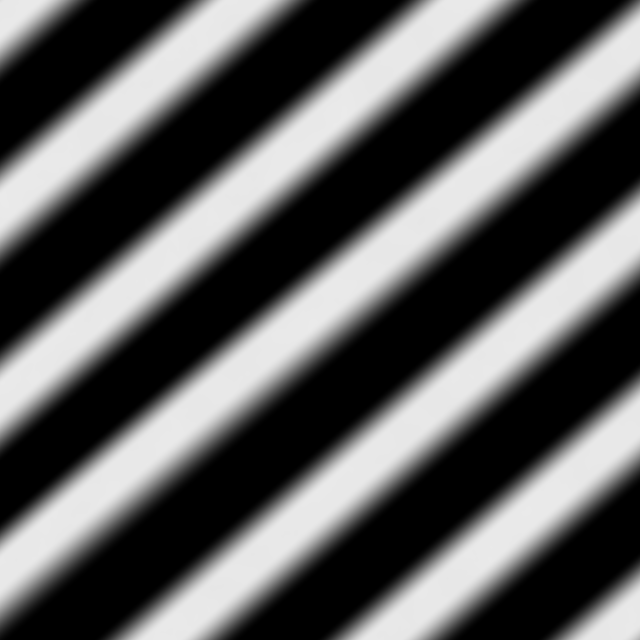
A Shadertoy shader for this pattern:

```glsl
// Soft pale diagonal stripes on black, with one gently bent stripe

// Stripe profile across one period: t is in -0.5..0.5, with a longer fade below
float stripeProfile(float t) {
    return smoothstep(-0.325, -0.095, t) * (1.0 - smoothstep(0.055, 0.335, t));
}

// Faint cloudy shading from layered sines, about -1..1
float mottle(vec2 p) {
    float sum = 0.0, amp = 0.5;
    for (int i = 0; i < 4; i++) {
        sum += amp * sin(p.x + 1.7 * sin(p.y)) * sin(p.y + 1.3 * sin(p.x));
        p = mat2(1.6, 1.2, -1.2, 1.6) * p + 2.3;
        amp *= 0.5;
    }
    return sum;
}

void mainImage(out vec4 fragColor, in vec2 fragCoord) {
    // Unit square with y measured from the top
    vec2 pos = fragCoord / iResolution.xy;
    pos.y = 1.0 - pos.y;

    // Distance across the stripes, which rise to the right
    float across = pos.y + 0.86 * pos.x;

    // Local bend that fades out toward the right
    float bandOffset = (across - 0.9) / 0.15;
    across += 0.025 * (1.0 - smoothstep(0.0, 1.0, pos.x)) * exp(-bandOffset * bandOffset);

    // Repeat with a stripe centred in each period
    float t = fract((across - 0.334) / 0.2965 + 0.5) - 0.5;

    float paleness = 0.91 + 0.008 * mottle(pos * 24.0);
    fragColor = vec4(vec3(paleness * stripeProfile(t)), 1.0);
}
```
